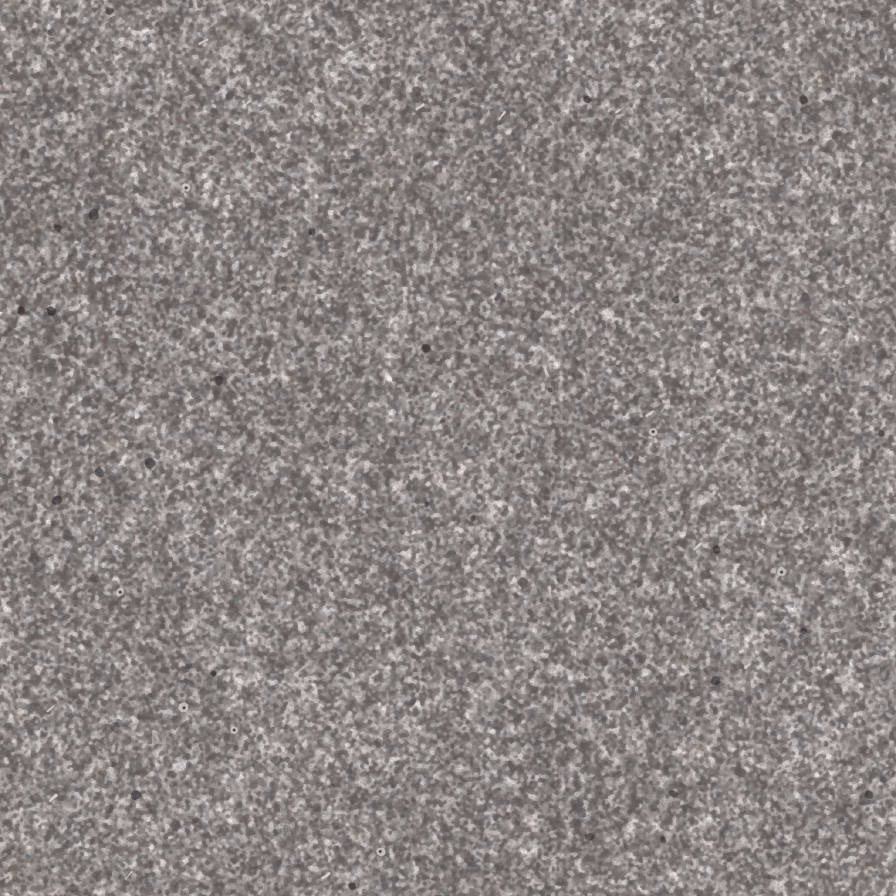
This texture is drawn by a WebGL 1 fragment shader. Its source:

```glsl
precision highp float;
// Fine-grained grey stone with clumped light minerals, dark pits and rare pale slivers.

uniform vec2 u_resolution;

// Cells across the canvas for each noise layer, and the weight of each layer
const vec4 LAYER_CELLS = vec4(265.0, 150.0, 58.0, 8.0);
const vec4 LAYER_WEIGHTS = vec4(0.86, 0.50, 0.19, 0.11);
const float KERNEL_SHARPNESS = 4.5;

// Tone curve: a bell-shaped field bent towards the lights
const float TONE_MID = 0.543;
const float TONE_SPREAD = 0.089;
const float TONE_SKEW = 0.011;
const vec3 WARM_SHIFT = vec3(0.0, -0.025, -0.034);
const vec3 TINT_SWING = vec3(0.004, -0.001, -0.003);

const vec3 DARK_GRAIN = vec3(0.40, 0.375, 0.375);
const vec3 PIT = vec3(0.27, 0.25, 0.255);
const vec3 PALE = vec3(0.86, 0.84, 0.82);

const float SLIVER_ANGLE = 0.65;
const float SLIVER_HALF_LENGTH = 0.0045;
const float SLIVER_HALF_WIDTH = 0.0010;

vec3 hash3(vec2 p, float seed) {
  vec3 q = fract(vec3(p.xyx + seed * 7.31) * vec3(0.1031, 0.1030, 0.0973));
  q += dot(q, q.yxz + 33.33);
  return fract((q.xxy + q.yzz) * q.zyx);
}

// Soft cellular noise with zero mean and unit variance
float cellNoise(vec2 p, float seed) {
  vec2 cell = floor(p);
  vec2 local = p - cell;
  float total = 0.0;
  float energy = 0.0;
  for (int y = -1; y <= 1; y++) {
    for (int x = -1; x <= 1; x++) {
      vec2 offset = vec2(float(x), float(y));
      vec3 rnd = hash3(cell + offset, seed);
      vec2 toPoint = offset + rnd.xy - local;
      float weight = exp(-KERNEL_SHARPNESS * dot(toPoint, toPoint));
      total += weight * (rnd.z - 0.5);
      energy += weight * weight;
    }
  }
  return total * sqrt(12.0 / energy);
}

// Scattered features: xy = offset from the feature, z = random size,
// w = 1 where the cell holds a feature
vec4 scatter(vec2 uv, float cells, float share, float seed) {
  vec2 cell = floor(uv * cells);
  vec3 rnd = hash3(cell, seed);
  vec2 center = (cell + 0.25 + 0.5 * rnd.xy) / cells;
  float size = hash3(cell, seed + 1.0).x;
  return vec4(uv - center, size, step(rnd.z, share));
}

float fillMask(float dist, float softness) {
  return 1.0 - smoothstep(-softness, softness, dist);
}

float sliverDistance(vec2 p, float angle) {
  vec2 axis = vec2(cos(angle), sin(angle));
  float along = clamp(dot(p, axis), -SLIVER_HALF_LENGTH, SLIVER_HALF_LENGTH);
  return length(p - axis * along) - SLIVER_HALF_WIDTH;
}

void main() {
  float shortSide = min(u_resolution.x, u_resolution.y);
  vec2 uv = gl_FragCoord.xy / shortSide;
  float edge = max(0.0011, 0.75 / shortSide);

  // Layered grain, from single crystals to broad patches
  vec4 layers = vec4(
    cellNoise(uv * LAYER_CELLS.x, 1.0),
    cellNoise(uv * LAYER_CELLS.y, 2.0),
    cellNoise(uv * LAYER_CELLS.z, 3.0),
    cellNoise(uv * LAYER_CELLS.w, 4.0));
  float grain = dot(layers, LAYER_WEIGHTS);
  float tone = TONE_MID + TONE_SPREAD * grain + TONE_SKEW * grain * grain;
  float tint = cellNoise(uv * LAYER_CELLS.y, 5.0);
  vec3 color = vec3(tone) + WARM_SHIFT + TINT_SWING * tint;

  // Roundish dark grains with ragged rims
  float ragged = 0.0009 * layers.y;
  vec4 dark = scatter(uv, 44.0, 0.20, 11.0);
  float darkRadius = mix(0.0025, 0.0060, dark.z);
  float darkMask = dark.w * fillMask(length(dark.xy) + ragged - darkRadius, edge * 1.3);
  color = mix(color, DARK_GRAIN + 0.03 * layers.x, 0.75 * darkMask);

  // Deeper pits
  vec4 pit = scatter(uv, 22.0, 0.06, 21.0);
  float pitRadius = mix(0.0025, 0.0055, pit.z);
  float pitMask = pit.w * fillMask(length(pit.xy) + ragged - pitRadius, edge);
  color = mix(color, PIT + 0.03 * layers.x, 0.8 * pitMask);

  // Pale specks around a tiny dark core
  vec4 speck = scatter(uv, 13.0, 0.045, 31.0);
  float speckDist = length(speck.xy);
  color = mix(color, PALE, 0.75 * speck.w * fillMask(speckDist + ragged - 0.0042, edge));
  color = mix(color, PIT, speck.w * fillMask(speckDist - 0.0016, edge));

  // Bright slivers that lean the same way
  vec4 sliver = scatter(uv, 12.0, 0.06, 41.0);
  float sliverDist = sliverDistance(sliver.xy, SLIVER_ANGLE + 0.5 * (sliver.z - 0.5));
  color = mix(color, PALE, 0.95 * sliver.w * fillMask(sliverDist + 0.5 * ragged, edge));

  gl_FragColor = vec4(clamp(color, 0.0, 1.0), 1.0);
}
```
